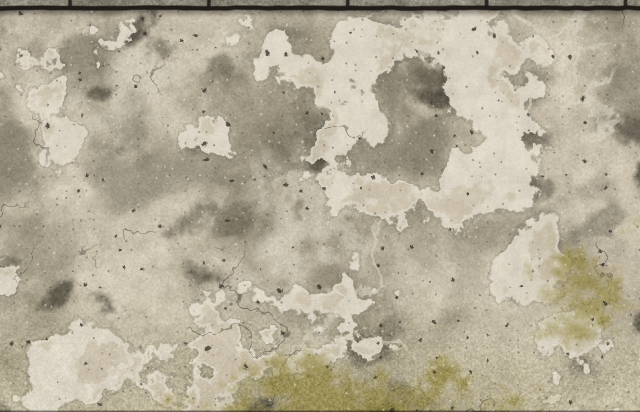
Reproduce this texture procedurally as a Shadertoy shader.

```glsl
// Weathered plaster wall with pale peeling coats, dark stains, moss and a stone coping.

float hash(vec2 p) {
    vec3 q = fract(vec3(p.xyx) * 0.1031);
    q += dot(q, q.yzx + 33.33);
    return fract((q.x + q.y) * q.z);
}

float noise(vec2 p) {
    vec2 i = floor(p), f = fract(p);
    f = f * f * (3.0 - 2.0 * f);
    return mix(mix(hash(i), hash(i + vec2(1, 0)), f.x),
               mix(hash(i + vec2(0, 1)), hash(i + vec2(1, 1)), f.x), f.y);
}

float fbm(vec2 p) {
    float sum = 0.0, amp = 0.5;
    for (int i = 0; i < 6; i++) {
        sum += amp * noise(p);
        p = mat2(1.6, 1.2, -1.2, 1.6) * p + 17.3;
        amp *= 0.52;
    }
    return sum;
}

// Positive inside an ellipse, falling below zero outside
float blob(vec2 p, vec2 centre, vec2 radius) {
    return 1.0 - length((p - centre) / radius);
}

// Soft tilted smudges, scattered one per grid cell
float smudges(vec2 p, float rough) {
    float cell = 0.165, sum = 0.0;
    vec2 id = floor(p / cell);
    for (int j = -1; j <= 1; j++)
    for (int i = -1; i <= 1; i++) {
        vec2 c = id + vec2(i, j);
        float present = step(0.56, hash(c + 41.0));
        vec2 d = p - (c + vec2(hash(c + 3.0), hash(c + 9.0))) * cell;
        float a = (hash(c + 15.0) - 0.6) * 1.5;
        d = mat2(cos(a), sin(a), -sin(a), cos(a)) * d;
        float size = mix(0.55, 1.15, hash(c + 27.0));
        float r = length(d / (size * vec2(0.085, 0.042))) + rough;
        sum = max(sum, present * smoothstep(1.0, 0.1, r) * mix(0.4, 1.0, hash(c + 33.0)));
    }
    return sum;
}

// Sparse little dots, one per grid cell
float specks(vec2 p, float cell, float share, float radius, float px) {
    vec2 id = floor(p / cell);
    vec2 d = (fract(p / cell) - 0.25 - 0.5 * vec2(hash(id + 5.0), hash(id + 11.0))) * cell;
    float r = radius * mix(0.5, 1.2, hash(id + 19.0));
    float dist = length(d) + r * (noise(p * 400.0) - 0.5);
    return step(hash(id + 2.0), share) * smoothstep(r + px, r - px, dist);
}

void mainImage(out vec4 fragColor, in vec2 fragCoord) {
    float px = 1.0 / iResolution.y;
    vec2 p = fragCoord * px;
    float broad = fbm(p * 3.2 + 4.0), mid = fbm(p * 9.0 + 31.0), fine = fbm(p * 32.0 + 7.0);
    vec2 w = p + 0.09 * (vec2(broad, fbm(p * 4.0 + 60.0)) - 0.5);

    // Mottled plaster, greyer and coarser towards the ground
    float low = smoothstep(0.34, 0.08, p.y + 0.15 * (broad - 0.5));
    vec3 col = mix(vec3(0.62, 0.59, 0.51), vec3(0.79, 0.752, 0.675),
                   smoothstep(0.25, 0.62, broad * 0.7 + mid * 0.3));
    col += 0.17 * (mid - 0.5) + 0.13 * (fine - 0.5);
    col = mix(col, vec3(0.70, 0.67, 0.55), 0.45 * low);

    // Chalky bloom down the middle and at the upper left
    float bloom = max(blob(w, vec2(0.78, 0.53), vec2(0.22, 0.36)),
                      blob(w, vec2(0.28, 0.79), vec2(0.2, 0.13)));
    bloom = smoothstep(-0.1, 0.6, bloom + 1.5 * (mid - 0.5));
    col = mix(col, vec3(0.81, 0.785, 0.72), 0.7 * bloom * smoothstep(0.3, 0.55, fine));

    // Dark weather stains with rough, sooty cores
    float sooty = smudges(w, 2.6 * (mid - 0.5) + 1.2 * (fine - 0.5));
    float haze = smoothstep(0.52, 0.75, fbm(w * 5.0 + 83.0)) * smoothstep(0.1, 0.7, p.y);
    col = mix(col, vec3(0.43, 0.405, 0.34), 0.6 * haze);
    col = mix(col, vec3(0.29, 0.27, 0.225), 0.78 * sooty * smoothstep(0.2, 0.6, fine + 0.3 * sooty));

    // Pale coats of old paint with ragged edges
    float coat = blob(w, vec2(0.80, 0.81), vec2(0.18, 0.13));
    coat = max(coat, blob(w, vec2(1.15, 0.81), vec2(0.11, 0.12)));
    coat = max(coat, blob(w, vec2(1.23, 0.57), vec2(0.11, 0.10)));
    coat = max(coat, blob(w, vec2(1.31, 0.38), vec2(0.07, 0.10)));
    coat = max(coat, blob(w, vec2(0.19, 0.11), vec2(0.13, 0.10)));
    coat = max(coat, blob(w, vec2(0.81, 0.27), vec2(0.14, 0.05)));
    coat = max(coat, 5.0 * (fbm(p * 6.0 + 52.0) - 0.67));
    coat += 2.4 * (mid - 0.5) + 0.7 * (fine - 0.5);
    float peeled = smoothstep(0.53, 0.6, fbm(p * 8.0 + 95.0)) * smoothstep(0.15, 0.3, coat);
    vec3 paint = mix(vec3(0.865, 0.838, 0.78), vec3(0.775, 0.73, 0.64), 0.75 * peeled);
    paint += 0.09 * (fine - 0.5);
    col *= 1.0 - 0.1 * smoothstep(0.12, 0.0, abs(coat + 0.06));
    col = mix(col, paint, 0.92 * smoothstep(0.0, 0.09, coat));

    // Pale lime veins and thin dark cracks
    float vein = abs(fbm(w * 4.5 + 22.0) - 0.5);
    float veinZone = smoothstep(0.45, 0.6, noise(p * 3.0 + 8.0)) * smoothstep(0.5, 0.9, p.x);
    col = mix(col, vec3(0.85, 0.825, 0.76), 0.6 * veinZone * smoothstep(0.022, 0.006, vein));
    float crack = smoothstep(0.007, 0.001, abs(fbm(p * 3.7 + 71.0) - 0.48));
    col *= 1.0 - 0.28 * crack * smoothstep(0.55, 0.7, noise(p * 6.0 + 44.0));

    // Yellow-green moss gathering along the foot
    float moss = blob(w, vec2(0.88, -0.02), vec2(0.4, 0.15));
    moss = max(moss, 0.6 * blob(w, vec2(1.46, 0.3), vec2(0.12, 0.14)));
    moss = smoothstep(-0.1, 0.75, moss + 1.4 * (mid - 0.5) + 1.2 * (fine - 0.5));
    col = mix(col, vec3(0.55, 0.505, 0.24), 0.75 * moss);

    // Grit, pits and white flecks
    float grit = noise(p * 210.0) + noise(p * 330.0 + 9.0) - 1.0;
    col += grit * mix(0.055, 0.1, low) * (1.0 - 0.5 * smoothstep(0.0, 0.1, coat));
    col = mix(col, vec3(0.22, 0.20, 0.165), 0.8 * specks(w, 0.047, 0.2, 0.0042, px));
    col = mix(col, vec3(0.34, 0.31, 0.26), 0.6 * specks(p + 3.0, 0.018, 0.14, 0.0018, px));
    col = mix(col, vec3(0.88, 0.86, 0.81), 0.7 * specks(p + 7.0, 0.021, 0.2, 0.002, px));

    // Shadow gap and coping slabs at the top, dark line at the foot
    float lip = p.y + 0.003 * (noise(p * 40.0) - 0.5);
    col *= 1.0 - 0.35 * smoothstep(0.955, 0.977, lip);
    col = mix(col, vec3(0.13, 0.11, 0.095), smoothstep(0.975 - px, 0.975 + px, lip));
    float joint = abs(fract((p.x - 0.17) / 0.337 + 0.5) - 0.5) * 0.337;
    vec3 slab = vec3(0.52, 0.515, 0.455) + 0.25 * (fine - 0.5) + 0.1 * grit;
    slab *= mix(0.3, 1.0, smoothstep(0.002, 0.002 + 2.0 * px, joint));
    col = mix(col, slab, smoothstep(0.986 - px, 0.986 + px, lip));
    col *= 1.0 - 0.45 * smoothstep(0.006, 0.001, p.y);

    fragColor = vec4(clamp(col, 0.0, 1.0), 1.0);
}
```
